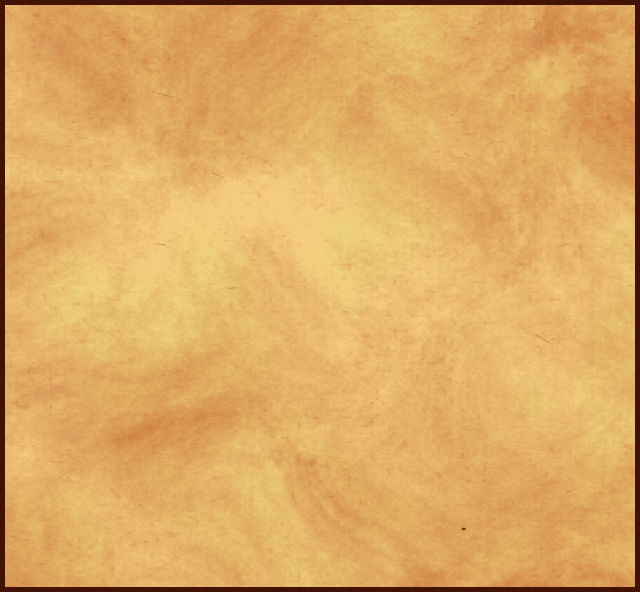
Reproduce this texture procedurally as a Shadertoy shader.

```glsl
// Aged parchment: mottled honey paper with rusty stains, crisp grain and a thin dark frame.
#define HONEY vec3(0.915, 0.775, 0.450)
#define RUST vec3(0.815, 0.505, 0.265)
#define ROSE vec3(0.845, 0.590, 0.370)
#define FRAME vec3(0.260, 0.075, 0.015)
#define FRAME_WIDTH 0.0085
#define CLOUD_SCALE 3.4
#define CLOUD_DEPTH 1.75
#define GRAIN_DEPTH 0.40
#define STAIN_DEPTH 0.50
#define SPECK_DEPTH 0.22
#define FIBRE_DEPTH 0.22
#define FIBRE_CELLS 9.0

float hash(vec2 p) {
    vec3 q = fract(p.xyx * 0.1031);
    q += dot(q, q.yzx + 33.33);
    return fract((q.x + q.y) * q.z);
}

float noise(vec2 p) {
    vec2 i = floor(p), f = fract(p);
    f = f * f * (3.0 - 2.0 * f);
    return mix(mix(hash(i), hash(i + vec2(1, 0)), f.x),
               mix(hash(i + vec2(0, 1)), hash(i + vec2(1, 1)), f.x), f.y);
}

// Layered noise; a higher roughness keeps more of the small patches
float fbm(vec2 p, float roughness) {
    float sum = 0.0, weight = 0.5, total = 0.0;
    for (int i = 0; i < 6; i++) {
        sum += weight * noise(p);
        total += weight;
        weight *= roughness;
        p = mat2(1.6, 1.2, -1.2, 1.6) * p + 17.3;
    }
    return sum / total;
}

// Fine grain, slightly drawn out sideways, over a faint upright weave
float grain(vec2 p) {
    float coarse = noise(p * vec2(85, 130) + 5.0);
    float fine = noise(p * vec2(220, 300) + 41.0);
    float weave = noise(p * vec2(210, 14) + 83.0);
    return 0.36 * coarse + 0.50 * fine + 0.14 * weave - 0.5;
}

// Small rusty specks, gathered in patches
float specks(vec2 p) {
    float dots = smoothstep(0.74, 0.98, noise(p * vec2(105, 150) + 131.0));
    return dots * smoothstep(0.30, 0.70, noise(p * 14.0 + 151.0));
}

// A few faint broken hairs, one candidate in each cell of two layers
float fibres(vec2 p, float pixel) {
    float ink = 0.0;
    float broken = smoothstep(0.25, 0.65, noise(p * 90.0 + 7.0));
    vec2 wobble = 0.05 * vec2(noise(p * 38.0), noise(p * 38.0 + 19.0));
    for (int layer = 0; layer < 2; layer++) {
        vec2 q = p * FIBRE_CELLS + float(layer) * vec2(13.37, 7.71) + wobble;
        vec2 cell = floor(q);
        vec2 centre = 0.3 + 0.4 * vec2(hash(cell + 3.1), hash(cell + 9.7));
        float angle = 1.0 * (hash(cell + 21.3) - 0.5);
        float halfLength = mix(0.02, 0.16, hash(cell + 31.9));
        vec2 d = fract(q) - centre;
        d = vec2(d.x * cos(angle) + d.y * sin(angle), d.y * cos(angle) - d.x * sin(angle));
        d.x -= clamp(d.x, -halfLength, halfLength);
        float line = 1.0 - smoothstep(0.0, 0.005 + pixel * FIBRE_CELLS, length(d));
        ink += line * broken * step(0.80, hash(cell + 61.0)) * hash(cell + 47.0);
    }
    return ink;
}

// Rare dark flecks
float flecks(vec2 p, float pixel) {
    vec2 q = p * 7.0, cell = floor(q);
    vec2 centre = 0.25 + 0.5 * vec2(hash(cell + 71.0), hash(cell + 77.0));
    float d = length((fract(q) - centre) * vec2(0.6, 1.0));
    float dotMask = 1.0 - smoothstep(0.006, 0.012 + pixel * 7.0, d);
    return dotMask * step(0.95, hash(cell + 91.0));
}

void mainImage(out vec4 fragColor, in vec2 fragCoord) {
    float pixel = 1.0 / iResolution.y;
    vec2 p = fragCoord * pixel;
    vec2 uv = fragCoord / iResolution.xy;

    // Broad light from the upper middle, with worn bottom and right sides
    float fade = length((uv - vec2(0.42, 0.70)) * vec2(0.8, 1.0));
    float tone = 0.66 + 0.45 * (0.42 - fade);

    // Clouded mottling, grain and specks
    vec2 warp = vec2(noise(p * 5.0 + 11.0), noise(p * 5.0 + 29.0)) - 0.5;
    tone += CLOUD_DEPTH * (fbm(p * CLOUD_SCALE + 0.6 * warp, 0.72) - 0.5);
    tone += GRAIN_DEPTH * grain(p);
    tone -= SPECK_DEPTH * specks(p);

    // Ragged stains, heavier where the paper is worn
    float blot = fbm(p * vec2(3.0, 4.2) + warp + 53.0, 0.62);
    float stain = smoothstep(0.50, 0.74, blot) * smoothstep(0.05, 0.55, fade);
    tone -= STAIN_DEPTH * stain;

    // Paper colour with drifting rosy patches
    vec3 colour = mix(RUST, HONEY, clamp(tone, -0.35, 1.15));
    float blush = smoothstep(0.48, 0.72, fbm(p * 3.2 + 97.0, 0.6));
    colour = mix(colour, ROSE + 0.20 * (tone - 0.4), 0.35 * blush);
    colour *= 1.0 - FIBRE_DEPTH * fibres(p, pixel) * vec3(0.7, 1.0, 1.1);
    colour = mix(colour, FRAME, 0.75 * flecks(p, pixel));

    // Thin frame
    vec2 margin = min(p, iResolution.xy * pixel - p);
    float edge = min(margin.x, margin.y) - FRAME_WIDTH;
    colour = mix(FRAME, colour, smoothstep(-0.5 * pixel, 0.5 * pixel, edge));
    fragColor = vec4(colour, 1.0);
}
```
